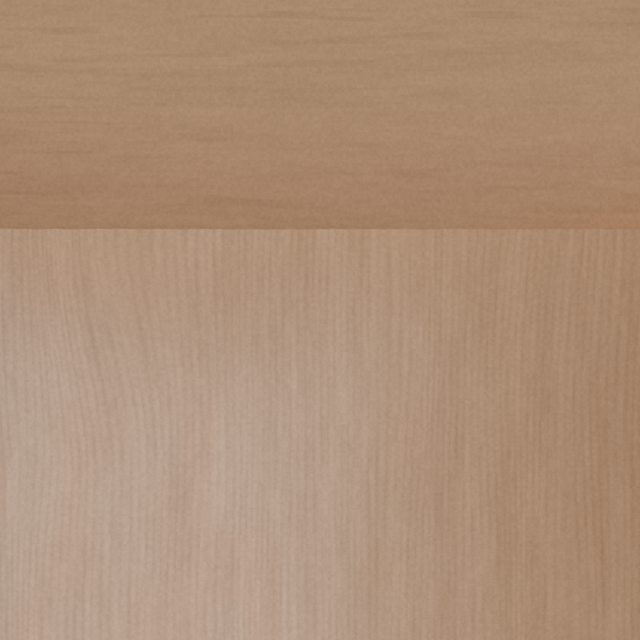
A WebGL 1 fragment shader for this texture:

```glsl
precision highp float;
// Two pale wood boards meeting at a horizontal joint: the upper one has
// horizontal grain, the lower one vertical grain under a soft light from the left.
// Grain is stretched value noise, bent by slow noise and a bowed ring figure.

uniform vec2 u_resolution;

float hash(vec2 p) {
  vec3 q = fract(vec3(p.xyx) * 0.1031);
  q += dot(q, q.yzx + 33.33);
  return fract((q.x + q.y) * q.z);
}

float noise(vec2 p) {
  vec2 i = floor(p);
  vec2 f = fract(p);
  f = f * f * (3.0 - 2.0 * f);
  return mix(mix(hash(i), hash(i + vec2(1.0, 0.0)), f.x),
             mix(hash(i + vec2(0.0, 1.0)), hash(i + 1.0), f.x), f.y);
}

// Signed fibre pattern: x runs across the grain, y along it.
float grain(vec2 p) {
  float sum = 0.0;
  float weight = 0.4;
  vec2 scale = vec2(34.0, 2.5);
  for (int i = 0; i < 4; i++) {
    sum += weight * (noise(p * scale + float(i) * 17.3) - 0.5);
    scale *= vec2(1.85, 2.2);
    weight *= 1.05;
  }
  return sum;
}

vec3 upperBoard(vec2 uv) {
  float height = (uv.y - 0.642) / 0.358;
  vec3 color = mix(vec3(0.648, 0.511, 0.402), vec3(0.664, 0.542, 0.436),
                   smoothstep(0.0, 0.8, height));
  // Warm reflection in the lower right, darkening towards the joint
  color += vec3(0.012, -0.006, -0.014) * smoothstep(0.65, 1.0, uv.x) * exp(-height * 7.0);
  color -= vec3(0.016, 0.021, 0.022) * exp(-height * 14.0);
  color -= 0.010 * smoothstep(0.3, 0.0, uv.x) * smoothstep(0.45, 0.1, height);

  float bend = 0.018 * noise(uv * vec2(3.0, 6.0)) + 0.006 * uv.x;
  float fibre = grain(vec2(uv.y + bend, uv.x));
  float streak = noise(vec2(uv.x * 9.0, (uv.y + bend) * 130.0));
  float cluster = noise(vec2(uv.x * 2.0, uv.y * 11.0) + 4.0);
  color += fibre * vec3(0.026, 0.028, 0.029);
  return color - smoothstep(0.6, 0.95, streak) * cluster * vec3(0.022, 0.026, 0.028);
}

vec3 lowerBoard(vec2 uv) {
  // Light falls off to the right and up towards the joint
  float side = 1.0 - smoothstep(0.34, 0.88, uv.x + 0.10 * (uv.y - 0.3));
  float rise = 1.0 - smoothstep(0.34, 0.63, uv.y + 0.05 * sin(uv.x * 9.0 - 1.2));
  float light = side * mix(0.32, 1.0, rise);
  vec3 color = mix(vec3(0.664, 0.540, 0.440), vec3(0.724, 0.636, 0.570), light);
  color += vec3(0.018, 0.014, 0.008) * smoothstep(0.48, 0.64, uv.y) * (1.0 - 0.6 * uv.x);

  // Shaded right border, dim left border and a faint seam between veneers
  vec2 shade = (uv - vec2(1.03, 0.42)) / vec2(0.14, 0.40);
  color -= vec3(0.026, 0.030, 0.032) * exp(-dot(shade, shade));
  color -= vec3(0.016, 0.014, 0.011) * exp(-uv.x * 18.0);
  color -= vec3(0.006, 0.009, 0.012) * smoothstep(0.535, 0.545, uv.x)
         * smoothstep(0.75, 0.55, uv.x) * smoothstep(0.40, 0.05, uv.y);

  // Fibres lean inwards on the left and sway gently elsewhere
  float bow = 0.055 * exp(-pow((uv.x - 0.14) / 0.12, 2.0)) * smoothstep(0.25, 0.65, uv.y);
  float sway = 0.030 * (noise(uv * vec2(3.5, 3.0) + 5.0) - 0.5) - 0.025 * uv.y * uv.y;
  float across = uv.x + bow + sway;
  float fibre = grain(vec2(across, uv.y + 7.0));
  color += fibre * vec3(0.036, 0.041, 0.045);

  // Dense pore lines with ragged edges, varying in strength along their length
  float ragged = 0.0018 * (noise(uv * vec2(90.0, 150.0)) - 0.5);
  float phase = (across + ragged) * 86.0 + 2.2 * noise(vec2(across * 14.0, uv.y * 2.0));
  float pores = 0.5 + 0.5 * sin(6.28318 * phase);
  float breaks = 0.35 + 0.65 * noise(vec2(across * 60.0, uv.y * 16.0));
  color -= (pores * pores * breaks - 0.22) * vec3(0.021, 0.027, 0.031);

  // Pinkish patches in the pale figure
  float patches = smoothstep(0.5, 0.85, noise(vec2(across * 17.0, uv.y * 9.0) + 31.0));
  return color + patches * light * vec3(0.002, -0.009, -0.012);
}

void main() {
  vec2 uv = gl_FragCoord.xy / u_resolution;
  float joint = 0.642 + 0.0012 * (noise(vec2(uv.x * 110.0, 2.0)) - 0.5);
  float above = smoothstep(joint - 0.0015, joint + 0.0015, uv.y);
  vec3 color = mix(lowerBoard(uv), upperBoard(uv), above);

  // Fine speckle over both boards
  float speckle = noise(uv * 210.0) + noise(uv * 390.0 + 9.0) - 1.0;
  color += 0.021 * speckle;
  gl_FragColor = vec4(color, 1.0);
}
```
